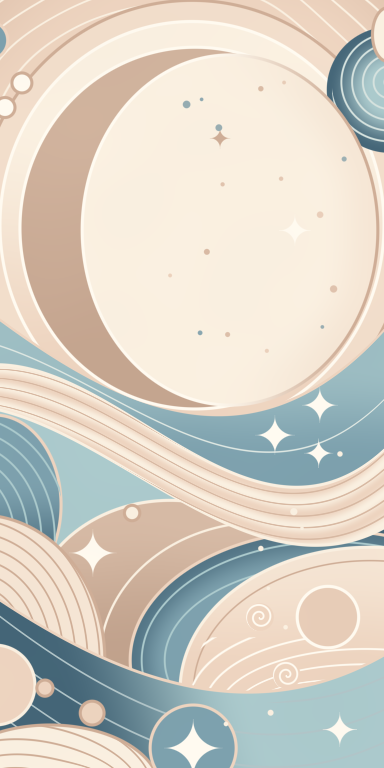
Reproduce this background procedurally as a Shadertoy shader.

```glsl
// Draws a pastel crescent moon above flowing waves, hills, a shell and small stars.
const vec3 WHITE = vec3(1, 0.98, 0.94), CREAM = vec3(0.98, 0.94, 0.88);
const vec3 BEIGE = vec3(0.93, 0.83, 0.75), TAN = vec3(0.81, 0.68, 0.59);
const vec3 SKY = vec3(0.67, 0.79, 0.8), STEEL = vec3(0.49, 0.63, 0.68), DEEP = vec3(0.27, 0.4, 0.47);
vec3 col;
vec2 p;

vec2 hash2(vec2 v) {
  return fract(sin(v * mat2(127.1, 311.7, 269.5, 183.3)) * 43758.5);
}

float gradientNoise(vec2 v) {
  vec2 i = floor(v), f = v - i, u = f * f * (3.0 - 2.0 * f), e = vec2(1, 0);
  float a = dot(hash2(i) - 0.5, f), b = dot(hash2(i + e) - 0.5, f - e);
  float c = dot(hash2(i + e.yx) - 0.5, f - e.yx), d = dot(hash2(i + 1.0) - 0.5, f - 1.0);
  return mix(mix(a, b, u.x), mix(c, d, u.x), u.y);
}

// Approximate distance to an ellipse
float oval(float cx, float cy, float rx, float ry) {
  vec2 q = p - vec2(cx, cy), r = vec2(rx, ry);
  float k = length(q / r);
  return k * (k - 1.0) / max(length(q / (r * r)), 0.001);
}

float disc(float cx, float cy, float r) { return length(p - vec2(cx, cy)) - r; }

// Four-pointed star with concave sides
float star(vec2 q, float r) {
  q = abs(q);
  return max(r - length(q - r), max(q.x, q.y) - r);
}

// Cubic through heights at x = 0, 1/3, 2/3 and 1
float through(float h0, float h1, float h2, float h3) {
  float s = 3.0 * p.x, a = s - 1.0, b = s - 2.0, c = s - 3.0;
  return (s * a * b * h3 - a * b * c * h0) / 6.0 + (s * b * c * h1 - s * a * c * h2) / 2.0;
}

void paint(float d, vec3 tint) {
  float edge = 1.5 / iResolution.y;
  col = mix(col, tint, smoothstep(edge, -edge, d));
}

void shape(float d, vec3 tint, vec3 rim) {
  paint(d, tint);
  paint(abs(d) - 0.004, rim);
}

// Evenly spaced lines inside a shape
void lines(float d, float inside, float gap, vec3 tint) {
  paint(max(abs(fract(d / gap) - 0.5) * gap - 0.0025, inside), tint);
}

void curl(float cx, float cy) {
  float rim = disc(cx, cy, 0.036), turn = atan(p.y - cy, p.x - cx) / 6.2832;
  paint(rim, BEIGE);
  lines(rim - turn * 0.018, rim, 0.018, WHITE);
}

void mainImage(out vec4 fragColor, in vec2 fragCoord) {
  p = fragCoord / iResolution.xy * vec2(1, 2);
  float x = p.x, y = p.y, warp = gradientNoise(p * 4.0), east = smoothstep(0.5, 0.95, x);

  // Sky with arches, corner orbs and beads
  float arch = oval(0.5, 1.414, 0.56, 0.585);
  col = mix(BEIGE, TAN, 0.45 * smoothstep(0.0, 0.3, arch));
  lines(arch + 0.06 * warp + 0.08 * x, -arch, 0.055, CREAM);
  shape(arch, mix(BEIGE, CREAM, 0.35), TAN);
  shape(oval(0.5, 1.414, 0.5, 0.53), mix(BEIGE, CREAM, smoothstep(1.0, 1.7, y)), WHITE);
  float orb = disc(1.015, 1.766, 0.16);
  shape(orb, mix(DEEP, SKY, smoothstep(0.0, -0.11, orb)), DEEP);
  lines(disc(1.015, 1.786, 0.0), orb + 0.01, 0.028, mix(SKY, WHITE, 0.5));
  shape(oval(1.01, 1.91, 0.04, 0.07), CREAM, TAN);
  shape(disc(-0.03, 1.895, 0.05), STEEL, BEIGE);
  shape(disc(0.057, 1.784, 0.026), WHITE, TAN);
  shape(disc(0.013, 1.72, 0.026), WHITE, TAN);

  // Blue band, crescent and moon
  float bandTop = through(1.167, 0.97, 0.93, 1.14), bandEnd = through(1.05, 0.92, 0.747, 0.828);
  shape(y - bandTop, mix(STEEL, SKY, 0.7 * smoothstep(0.8, 1.05, y)), BEIGE);
  paint(abs(y - mix(bandEnd, bandTop, 0.42)) - 0.002, mix(SKY, WHITE, 0.6));
  shape(oval(0.508, 1.406, 0.456, 0.471), mix(TAN * 0.95, BEIGE, 0.3 * smoothstep(1.0, 1.8, y)), WHITE);
  float moon = oval(0.599, 1.401, 0.385, 0.456);
  shape(moon, mix(CREAM, BEIGE, 0.35 * east * smoothstep(-0.15, 0.0, moon)), mix(WHITE, TAN, east));

  // Valley: hill, lagoon, dome and fan
  paint(y - bandEnd, mix(SKY, DEEP, east));
  shape(oval(0.443, 0.385, 0.365, 0.312), mix(TAN * 0.93, BEIGE, 0.5 * smoothstep(0.3, 0.65, y)), CREAM);
  paint(abs(oval(0.68, 0.28, 0.42, 0.36)) - 0.003, CREAM);
  float lagoon = oval(0.859, 0.281, 0.52, 0.338);
  shape(lagoon, mix(STEEL, DEEP, 0.75 * smoothstep(-0.1, 0.0, lagoon)), BEIGE);
  lines(lagoon, lagoon + 0.025, 0.06, SKY);
  float dome = oval(-0.013, 0.685, 0.172, 0.234), fan = oval(-0.052, 0.281, 0.325, 0.378);
  shape(dome, mix(DEEP, STEEL, smoothstep(0.5, 0.75, y)), BEIGE);
  lines(oval(-0.1, 0.6, 0.26, 0.3), dome, 0.035, SKY);
  shape(fan, mix(BEIGE, CREAM, 0.6), TAN);
  lines(fan + 0.12 * x, fan, 0.035, TAN);

  // Shell with curls
  float shell = oval(0.964, 0.203, 0.495, 0.372);
  shape(shell, mix(BEIGE, CREAM, 0.6 * smoothstep(0.25, 0.55, y)), CREAM);
  paint(abs(shell + 0.035) - 0.002, TAN);
  lines(oval(0.95, 0.15, 0.4, 0.18), max(shell + 0.03, y - 0.34), 0.04, WHITE);
  shape(disc(0.854, 0.393, 0.08), mix(BEIGE, TAN, 0.2), WHITE);
  curl(0.677, 0.393);
  curl(0.747, 0.242);

  // Flowing strands and front wave
  float strandEnd = through(0.932, 0.776, 0.607, 0.625), flow = (bandEnd - y) / (bandEnd - strandEnd);
  float strand = max(y - bandEnd, strandEnd - y), crest = y - through(0.437, 0.26, 0.198, 0.294);
  shape(strand, mix(BEIGE, CREAM, 0.5 + 0.5 * sin(flow * 16.0 + x * 5.0 + warp * 4.0)), CREAM);
  lines(flow * 0.2 + 0.05 * x, strand, 0.04, mix(BEIGE, TAN, 0.7));
  shape(crest, mix(DEEP, SKY, smoothstep(0.12, 0.65, x + 0.3 * crest)), BEIGE);
  lines(crest + 0.1 * x, crest + 0.03, 0.085, mix(STEEL, WHITE, 0.4));

  // Foreground mound, beads and medallion
  float mound = oval(0.13, -0.057, 0.286, 0.169);
  shape(disc(-0.013, 0.216, 0.104), BEIGE, CREAM);
  shape(disc(0.117, 0.208, 0.021), BEIGE, TAN);
  shape(mound, CREAM, TAN);
  lines(mound + 0.2 * x, mound, 0.04, TAN);
  shape(disc(0.24, 0.143, 0.031), BEIGE, TAN);
  shape(disc(0.503, 0.052, 0.112), STEEL, BEIGE);
  shape(disc(0.344, 0.664, 0.02), CREAM, TAN);

  // Stars and scattered dots
  vec3 stars[8] = vec3[](vec3(0.716, 0.867, 0.05), vec3(0.83, 0.82, 0.037), vec3(0.242, 0.56, 0.06),
    vec3(0.768, 1.4, 0.04), vec3(0.885, 0.1, 0.044), vec3(0.833, 0.945, 0.046),
    vec3(0.573, 1.64, 0.026), vec3(0.503, 0.052, 0.075));
  for (int i = 0; i < 8; i++) paint(star(p - stars[i].xy, stars[i].z), i == 6 ? TAN : WHITE);
  for (int i = 0; i < 24; i++) {
    vec2 h = hash2(vec2(i, 7)), k = hash2(vec2(i, 19));
    vec2 spot = vec2(0.4, i < 16 ? 1.06 : 0.1) + h * vec2(0.5, 0.75);
    paint(length(p - spot) - mix(0.004, 0.01, k.x), i > 15 ? CREAM : mix(BEIGE, k.y > 0.7 ? STEEL : TAN, k.y));
  }
  fragColor = vec4(col + 0.02 * warp, 1);
}
```
